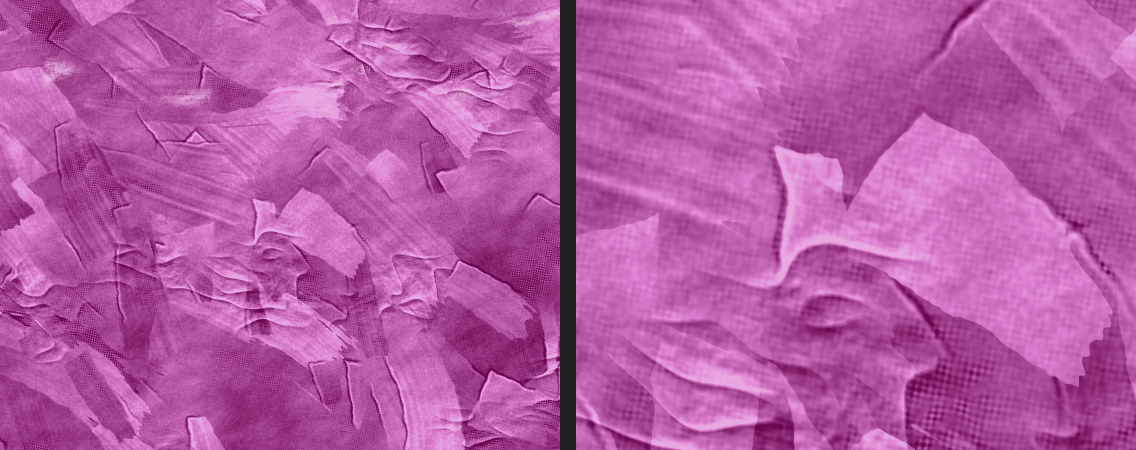
Left: the whole. Right: its middle third, enlarged.
A WebGL 1 fragment shader for this texture:

```glsl
precision highp float;
uniform vec2 u_resolution;

vec2 hash2(vec2 p) {
  vec3 h = fract(p.xyx * vec3(0.1031, 0.1030, 0.0973));
  h += dot(h, h.yzx + 33.33);
  return fract((h.xx + h.yz) * h.zy);
}

float corner(vec2 cell, vec2 offset) {
  return dot(hash2(cell) * 2.0 - 1.0, offset);
}

float gradientNoise(vec2 p) {
  vec2 i = floor(p), f = fract(p), e = vec2(1.0, 0.0);
  vec2 u = f * f * f * (f * (f * 6.0 - 15.0) + 10.0);
  float low = mix(corner(i, f), corner(i + e, f - e), u.x);
  float high = mix(corner(i + e.yx, f - e.yx), corner(i + 1.0, f - 1.0), u.x);
  return mix(low, high, u.y);
}

float fbm(vec2 p) {
  float sum = 0.0, gain = 1.0;
  for (int i = 0; i < 4; i++) {
    sum += gain * gradientNoise(p);
    p = mat2(1.6, 1.2, -1.2, 1.6) * p + 7.3;
    gain *= 0.5;
  }
  return sum;
}

mat2 rotation(float a) {
  return mat2(cos(a), -sin(a), sin(a), cos(a));
}

float bump(float x, float width) {
  return exp(-x * x / (width * width));
}

// One layer of tapered, slightly bowed knife strokes with dry ends and raised lips
float knifeStrokes(float tone, vec2 p, float scale, float presence, float seed) {
  vec2 q = p * scale + seed;
  float pixel = scale / u_resolution.y;
  float lipWidth = 0.0026 * scale;
  float ragged = 0.007 * scale * fbm(p * 26.0 + seed);
  float lipMask = smoothstep(-0.1, 0.25, gradientNoise(p * 6.0 + seed * 3.0));
  for (int j = -1; j <= 1; j++) {
    for (int i = -1; i <= 1; i++) {
      vec2 id = floor(q) + vec2(float(i), float(j));
      vec2 place = hash2(id + seed), kind = hash2(id + seed + 41.0);
      vec2 form = hash2(id + seed + 83.0);
      if (kind.y > presence) continue;
      vec2 center = id + place;
      float height = (center.y - seed) / scale;
      float angle = -mix(1.05, 0.45, smoothstep(0.4, 0.85, height)) + (form.x - 0.5) * 1.3;
      vec2 r = (q - center) * rotation(-angle);
      r.y += (kind.x - 0.5) * 0.5 * r.x * r.x;
      vec2 extent = vec2(0.42 + 0.36 * form.y, 0.14 + 0.2 * place.x);
      float along = r.x / extent.x;
      extent.y *= 1.0 + (place.y - 0.5) * 1.4 * along;
      vec2 gap = abs(r) - extent;
      float d = length(max(gap, 0.0)) + min(max(gap.x, gap.y), 0.0) + ragged;

      vec2 hair = r / scale;
      float bristle = gradientNoise(vec2(hair.x * 4.0, hair.y * 110.0) + id * 5.0)
                    + 0.7 * gradientNoise(vec2(hair.x * 2.5, hair.y * 45.0) + id * 9.0);
      float dry = max(along, 0.0) * (0.12 + 0.22 * bristle + 5.0 * ragged / scale);
      float cover = smoothstep(pixel, -pixel, d + max(dry, 0.0) * form.x);
      cover *= mix(1.0, smoothstep(-1.0, -0.3, along + 3.0 * ragged), step(0.5, form.y));
      float paint = 0.2 + 0.66 * kind.x + (form.y - 0.5) * 0.5 * along;
      paint += bristle * (0.08 + 0.38 * place.y * place.y);
      tone = mix(tone, paint, cover * 0.95);

      // Bright lip inside, thin shadow outside, strongest on one long side
      float side = smoothstep(-0.1, 0.1, r.y * sign(form.x - 0.5)) * lipMask;
      side *= smoothstep(1.1, 0.5, along);
      tone += side * (0.42 * bump(d + lipWidth, lipWidth) - 0.6 * bump(d - lipWidth, lipWidth));
    }
  }
  return tone;
}

// Wrinkled thick paint, as a height
float folds(vec2 p) {
  vec2 w = p + 0.04 * vec2(gradientNoise(p * 11.0), gradientNoise(p * 11.0 + 31.0));
  w = rotation(-0.35) * w;
  float crease = abs(gradientNoise(w * vec2(10.0, 21.0) + 4.0));
  return 0.26 * exp(-crease * 11.0) + 0.16 * fbm(w * vec2(22.0, 34.0));
}

void main() {
  vec2 p = gl_FragCoord.xy / u_resolution.y;
  vec2 bent = p + 0.015 * vec2(gradientNoise(p * 4.0), gradientNoise(p * 4.0 + 19.0));

  float tone = 0.5 + 0.5 * fbm(p * 4.0);
  tone = knifeStrokes(tone, bent, 2.3, 1.0, 3.0);
  tone = knifeStrokes(tone, bent, 3.4, 0.8, 12.0);
  tone = knifeStrokes(tone, bent, 5.0, 0.5, 27.0);
  tone = knifeStrokes(tone, bent, 9.0, 0.25, 44.0);

  // Regional light and scumbled blotches
  tone += 0.18 * (smoothstep(0.25, 0.9, p.y) - 0.5) + 0.2 * gradientNoise(p * 2.3 + 8.0);
  tone += 0.22 * fbm(rotation(0.5) * p * vec2(12.0, 24.0));

  // Slanted light over the folds
  vec2 toLight = vec2(-0.0012, 0.0018);
  float slope = folds(p - toLight) - folds(p + toLight);
  float thick = smoothstep(0.02, 0.28, gradientNoise(p * 4.2 + 52.0));
  tone += clamp(slope * 5.0, -0.5, 0.55) * (0.06 + 0.94 * thick);
  tone = 0.63 + 1.22 * (tone - 0.52);

  // Broken canvas weave, showing most where paint is thin and dark
  vec2 thread = rotation(0.6) * p * 880.0 + 2.5 * gradientNoise(p * 30.0);
  float weave = sin(thread.x) * sin(thread.y) * (0.7 + 2.0 * gradientNoise(p * 70.0));
  float bare = smoothstep(0.7, 0.2, tone) * smoothstep(-0.1, 0.3, gradientNoise(p * 8.0 + 5.0));
  tone += weave * (0.07 + 0.33 * bare);
  tone += 0.2 * gradientNoise(p * 180.0) + 0.12 * gradientNoise(p * 80.0);

  vec3 color = mix(vec3(0.47, 0.09, 0.38), vec3(0.85, 0.49, 0.80), clamp(tone, -0.15, 1.05));
  color = mix(color, vec3(0.93, 0.72, 0.91), 0.7 * smoothstep(0.95, 1.4, tone));

  // Pale glints on wet paint, mostly near the top
  float glint = smoothstep(0.3, 0.7, fbm(rotation(0.3) * p * vec2(7.0, 15.0) + 60.0));
  glint *= smoothstep(0.5, 0.95, p.y) * smoothstep(0.35, 0.8, tone);
  color = mix(color, vec3(0.97, 0.82, 0.95), 0.8 * glint);
  gl_FragColor = vec4(clamp(color, 0.0, 1.0), 1.0);
}
```
